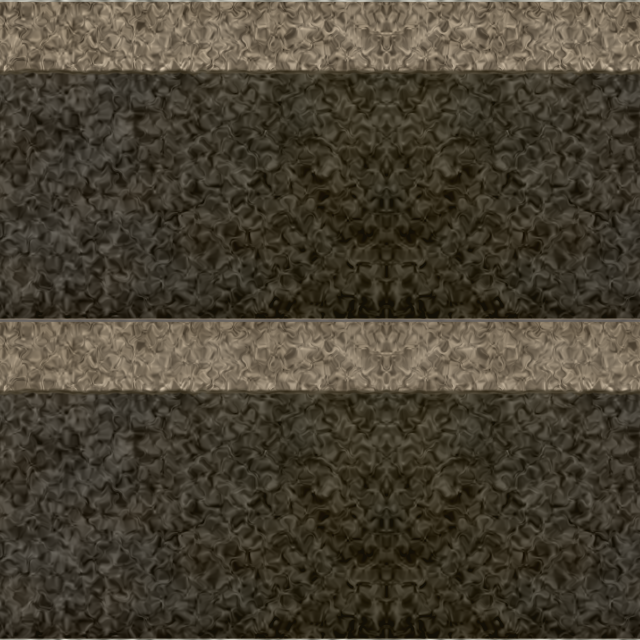
Give the GLSL for this texture, as a Shadertoy shader.

```glsl
// Two worn stone steps seen from the front: pale tread, dark speckled riser, thin lip.
// Wrapping value noise on a lattice that is mirrored about a vertical axis gives the
// stone grain; each step is layered from riser, tread, worn edge and lip.

const float STEPS = 2.0;
const float AXIS = 0.604;        // mirror axis of the grain
const float MIRROR_REACH = 0.4;  // grain is mirrored up to this distance from the axis
const float LIP = 0.0058;        // lip height
const float TREAD_END = 0.1155;  // lower border of the tread
const float TAU = 6.2831853;

const vec3 RISER = vec3(0.240, 0.220, 0.169);
const vec3 TREAD = vec3(0.492, 0.441, 0.367);
const vec3 EDGE_SHADE = vec3(0.285, 0.250, 0.180);
const vec3 LIP_GREY = vec3(0.400, 0.385, 0.375);
const vec3 LIP_LIGHT = vec3(0.540, 0.480, 0.400);
const vec3 LIP_PALE = vec3(0.640, 0.640, 0.600);

float hash(vec2 p) {
    return fract(sin(dot(p, vec2(127.1, 311.7))) * 43758.5453);
}

// Random value of a lattice node: wraps in both directions, mirrored near the axis
float node(vec2 p, vec2 cells, float seed) {
    float x = mod(p.x + 0.5 * cells.x, cells.x) - 0.5 * cells.x;
    if (abs(x) < MIRROR_REACH * cells.x) x = abs(x);
    return hash(vec2(x, mod(p.y, cells.y)) + seed);
}

float valueNoise(vec2 uv, vec2 cells, float seed) {
    vec2 p = uv * cells;
    vec2 i = floor(p);
    vec2 f = fract(p);
    f = f * f * (3.0 - 2.0 * f);
    float low = mix(node(i, cells, seed), node(i + vec2(1, 0), cells, seed), f.x);
    float high = mix(node(i + vec2(0, 1), cells, seed), node(i + vec2(1, 1), cells, seed), f.x);
    return mix(low, high, f.y);
}

// Two octaves of speckle, centred on zero
float grain(vec2 uv, vec2 cells, float seed) {
    return 0.6 * valueNoise(uv, cells, seed)
         + 0.4 * valueNoise(uv, floor(cells * 1.7), seed + 17.0) - 0.5;
}

// Bends the lattice into irregular blotches; the sideways push is odd about the axis
vec2 warp(vec2 uv, vec2 cells) {
    float side = clamp(5.0 * sin(TAU * uv.x), -1.0, 1.0);
    vec2 push = vec2(valueNoise(uv, cells, 71.0), valueNoise(uv, cells, 83.0)) - 0.5;
    return uv + push * vec2(side, 1.0) * 1.1 / cells;
}

vec3 riserColor(vec2 uv, float down) {
    float warm = 0.5 + 0.5 * cos(TAU * uv.x);
    float speckle = grain(warp(uv, vec2(76, 38)), vec2(118, 59), 3.0);
    float patches = grain(uv, vec2(26, 14), 41.0);
    float stain = grain(uv, vec2(14, 8), 67.0);
    vec3 color = RISER + 0.36 * speckle + 0.08 * patches;
    color += mix(vec3(0.0, 0.0, 0.014), vec3(-0.008, -0.010, -0.020), warm);
    color += vec3(0.020, 0.005, -0.012) * stain;
    // Darker foot, deepest near the axis and just above the next lip
    color -= 0.035 * warm * smoothstep(0.10, 0.42, down);
    color -= 0.045 * smoothstep(0.455, 0.475, down);
    color -= 0.035 * smoothstep(0.488, 0.497, down);
    return max(color, vec3(0.070, 0.058, 0.025));
}

vec3 treadColor(vec2 uv, float down, float contrast) {
    float speckle = grain(warp(uv, vec2(90, 40)), vec2(168, 68), 9.0);
    float patches = grain(uv, vec2(30, 22), 53.0);
    vec3 color = TREAD + vec3(0.53, 0.50, 0.45) * contrast * speckle + 0.12 * patches;
    color -= 0.05 * (1.0 - smoothstep(LIP, 0.045, down));
    // Chipped bright grains along the nosing
    return color + 0.30 * max(speckle, 0.0) * smoothstep(0.090, 0.108, down);
}

vec3 lipColor(vec2 uv, float down, float stepId, float px) {
    float mottling = grain(uv, vec2(70, 40), 23.0);
    float lightEdge = 1.0 - smoothstep(0.002 - px, 0.002 + px, down);
    vec3 plain = mix(LIP_GREY, LIP_LIGHT, lightEdge) + 0.10 * mottling;
    return mix(LIP_PALE + 0.70 * mottling, plain, stepId);
}

void mainImage(out vec4 fragColor, in vec2 fragCoord) {
    vec2 pos = fragCoord / iResolution.xy;
    float px = 0.7 / iResolution.y;

    // Step coordinates: down runs from the top of the lip to the next lip
    float fromTop = 1.0 - pos.y + 0.5 * LIP;
    float stepId = mod(floor(fromTop * STEPS), STEPS);
    float down = mod(fromTop, 1.0 / STEPS);
    vec2 uv = vec2(fract(pos.x - AXIS + 0.5) - 0.5, down * STEPS);

    // Ragged tread border with a brown worn strip below it
    float border = TREAD_END + 0.006 * grain(uv * vec2(1, 0), vec2(80, 8), 31.0);
    float treadMask = 1.0 - smoothstep(border - 0.006, border, down);
    float stripMask = 1.0 - smoothstep(border + 0.001, border + 0.005, down);

    vec3 riser = riserColor(uv, down);
    vec3 strip = EDGE_SHADE + 0.25 * grain(uv, vec2(60, 140), 37.0);
    vec3 tread = treadColor(uv, down, mix(1.0, 0.82, stepId));
    vec3 color = mix(mix(riser, strip, 0.85 * stripMask), tread, treadMask);

    // Lip, softened into the riser above and the tread below
    float lipStart = smoothstep(0.0, 2.0 * px, down);
    float lipMask = lipStart * (1.0 - smoothstep(LIP - px, LIP + px, down));
    color = mix(mix(riser, color, lipStart), lipColor(uv, down, stepId, px), lipMask);

    fragColor = vec4(clamp(color, 0.0, 1.0), 1.0);
}
```
